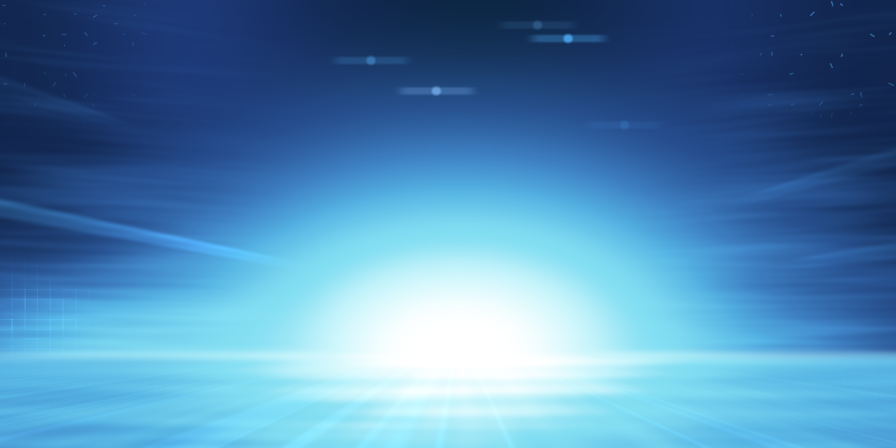
Reproduce this background procedurally as a WebGL 2 fragment shader.

```glsl
#version 300 es
precision highp float;
// Luminous blue horizon with a white core, side light streaks and a glossy floor.
uniform vec2 u_resolution;
out vec4 outColor;

const float HORIZON = 0.206;
const vec2 CORE = vec2(0.512, 0.215);
const vec2 CORE_SIZE = vec2(0.385, 0.475);
const vec3 NAVY = vec3(0.065, 0.145, 0.30);
const vec3 DEEP = vec3(0.16, 0.33, 0.58);
const vec3 BLUE = vec3(0.25, 0.52, 0.78);
const vec3 AZURE = vec3(0.33, 0.70, 0.89);
const vec3 CYAN = vec3(0.51, 0.87, 0.95);
const vec3 ICE = vec3(0.82, 0.97, 0.99);
const vec3 ROYAL = vec3(0.14, 0.27, 0.57);
const vec3 GLINT = vec3(0.30, 0.68, 0.85);
const float STREAK_GAIN = 0.12;
const float FLOOR_GAIN = 0.065;

// Floating dashes: centre x, centre y, strength, whiteness.
const vec4 DASHES[5] = vec4[5](
  vec4(0.414, 0.865, 0.22, 0.1), vec4(0.487, 0.797, 0.30, 0.7),
  vec4(0.634, 0.914, 0.40, 0.0), vec4(0.600, 0.944, 0.16, 0.3),
  vec4(0.697, 0.721, 0.08, 0.0));

// Light beams: outer point, inner point.
const vec4 BEAMS[4] = vec4[4](
  vec4(0.0, 0.535, 0.35, 0.400), vec4(0.0, 0.81, 0.17, 0.70),
  vec4(1.0, 0.65, 0.80, 0.535), vec4(1.0, 0.44, 0.86, 0.405));
const float BEAM_GAIN[4] = float[4](0.27, 0.07, 0.10, 0.12);

float hash(vec2 p) {
  vec3 q = fract(p.xyx * 0.1031);
  q += dot(q, q.yzx + 33.33);
  return fract((q.x + q.y) * q.z);
}

vec2 gradient(vec2 cell) {
  float a = 6.2832 * hash(cell);
  return vec2(cos(a), sin(a));
}

float gradientNoise(vec2 p) {
  vec2 i = floor(p), f = fract(p), e = vec2(1.0, 0.0);
  vec2 u = f * f * (3.0 - 2.0 * f);
  float low = mix(dot(gradient(i), f), dot(gradient(i + e), f - e), u.x);
  float high = mix(dot(gradient(i + e.yx), f - e.yx), dot(gradient(i + 1.0), f - 1.0), u.x);
  return mix(low, high, u.y);
}

float bell(float x, float width) {
  return exp(-x * x / (width * width));
}

vec3 ramp(float e) {
  vec3 c = mix(NAVY, DEEP, smoothstep(0.03, 0.33, e));
  c = mix(c, BLUE, smoothstep(0.26, 0.50, e));
  c = mix(c, AZURE, smoothstep(0.43, 0.63, e));
  c = mix(c, CYAN, smoothstep(0.56, 0.79, e));
  c = mix(c, ICE, smoothstep(0.77, 0.96, e));
  return mix(c, vec3(1.0), smoothstep(0.92, 1.05, e));
}

// Short tilted flecks, one per cell.
float flecks(vec2 p, float density) {
  vec2 cell = floor(p), f = fract(p) - 0.5;
  float seed = hash(cell), a = 6.2832 * hash(cell + 17.0);
  f -= 0.3 * (vec2(hash(cell + 5.0), hash(cell + 9.0)) - 0.5);
  f = mat2(cos(a), sin(a), -sin(a), cos(a)) * f;
  float d = length(vec2(max(abs(f.x) - 0.25 * fract(seed * 91.0), 0.0), f.y));
  return step(1.0 - density, seed) * (1.0 - smoothstep(0.03, 0.12, d));
}

vec3 sky(vec2 uv) {
  vec2 d = uv - CORE;
  float side = smoothstep(0.15, 0.45, abs(d.x));
  float energy = 1.06 * bell(d.x, CORE_SIZE.x) * bell(d.y, CORE_SIZE.y);
  energy += bell(uv.y - HORIZON, 0.16) * side * mix(0.38, 0.12, step(0.0, d.x));
  // Streaks spread slightly as they leave the core.
  float lane = d.y / (1.0 + 0.35 * abs(d.x));
  float streak = gradientNoise(vec2(uv.x * 4.0, lane * 18.0))
    + 0.45 * gradientNoise(vec2(uv.x * 9.0 + 8.0, lane * 80.0));
  energy += streak * STREAK_GAIN * side;
  vec3 c = ramp(energy);
  float wings = bell(uv.x - 0.21, 0.13) + 0.6 * bell(uv.x - 0.79, 0.11);
  c = mix(c, ROYAL, 0.6 * wings * smoothstep(0.45, 0.9, uv.y));
  // Teal shade over the top centre.
  c -= vec3(0.02, 0.005, 0.045) * bell(uv.x - 0.53, 0.13) * smoothstep(0.65, 1.0, uv.y);
  c += GLINT * 0.06 * side * max(streak, 0.0);
  // Beams taper toward the core.
  for (int i = 0; i < 4; i++) {
    vec4 b = BEAMS[i];
    float t = (uv.x - b.x) / (b.z - b.x);
    float off = uv.y - mix(b.y, b.w, t), w = mix(0.026, 0.011, clamp(t, 0.0, 1.0));
    float body = (1.0 - smoothstep(0.4 * w, 1.1 * w, abs(off))) * 0.6 + bell(off - 0.5 * w, 0.4 * w) * 0.4;
    c += GLINT * body * BEAM_GAIN[i] * (1.0 - smoothstep(0.55, 1.0, t));
  }
  // Dashes with soft ends and a round bead.
  for (int i = 0; i < 5; i++) {
    vec4 s = DASHES[i];
    vec2 q = (uv - s.xy) * vec2(2.0, 1.0);
    float bar = (1.0 - smoothstep(0.004, 0.012, abs(q.y))) * (1.0 - smoothstep(0.06, 0.1, abs(q.x)));
    float bead = 1.0 - smoothstep(0.006, 0.014, length(q));
    c += mix(GLINT, vec3(0.7), s.w) * s.z * (0.6 * bar + bead);
  }
  // Corner flecks and a faint grid at the left edge.
  float corners = smoothstep(0.68, 0.9, uv.y) * (smoothstep(0.80, 0.92, uv.x) + 0.5 * (1.0 - smoothstep(0.08, 0.22, uv.x)));
  c += GLINT * 0.36 * corners * flecks(uv * vec2(90.0, 45.0), 0.16);
  float grid = smoothstep(0.8, 0.98, fract(uv.x * 70.0)) + smoothstep(0.8, 0.98, fract(uv.y * 45.0));
  float patchMask = (1.0 - smoothstep(0.02, 0.13, uv.x)) * bell(uv.y - 0.30, 0.08);
  return c + GLINT * 0.13 * grid * patchMask * hash(floor(uv * vec2(70.0, 45.0)));
}

vec3 ground(vec2 uv) {
  float depth = clamp((HORIZON - uv.y) / HORIZON, 0.0, 1.0), dx = uv.x - CORE.x;
  float energy = 0.60 + 0.48 * bell(dx, 0.27) * (1.0 - 0.45 * depth) - 0.05 * depth;
  float fan = dx / (0.25 + depth);
  float rays = gradientNoise(vec2(fan * 26.0, depth * 1.5));
  float sheen = gradientNoise(vec2(uv.x * 4.0, depth * 9.0));
  energy += FLOOR_GAIN * (rays * depth + 1.2 * sheen);
  float line = bell(gradientNoise(vec2(fan * 18.0, 3.5)), 0.04);
  return ramp(energy) + GLINT * 0.06 * line * depth;
}

void main() {
  vec2 uv = gl_FragCoord.xy / u_resolution;
  vec3 c = mix(ground(uv), sky(uv), smoothstep(-0.015, 0.015, uv.y - HORIZON));
  float rim = bell(uv.y - HORIZON, 0.013) * (0.12 + 0.6 * bell(uv.x - CORE.x, 0.34));
  outColor = vec4(min(mix(c, max(c, ICE), rim), 1.0), 1.0);
}
```
